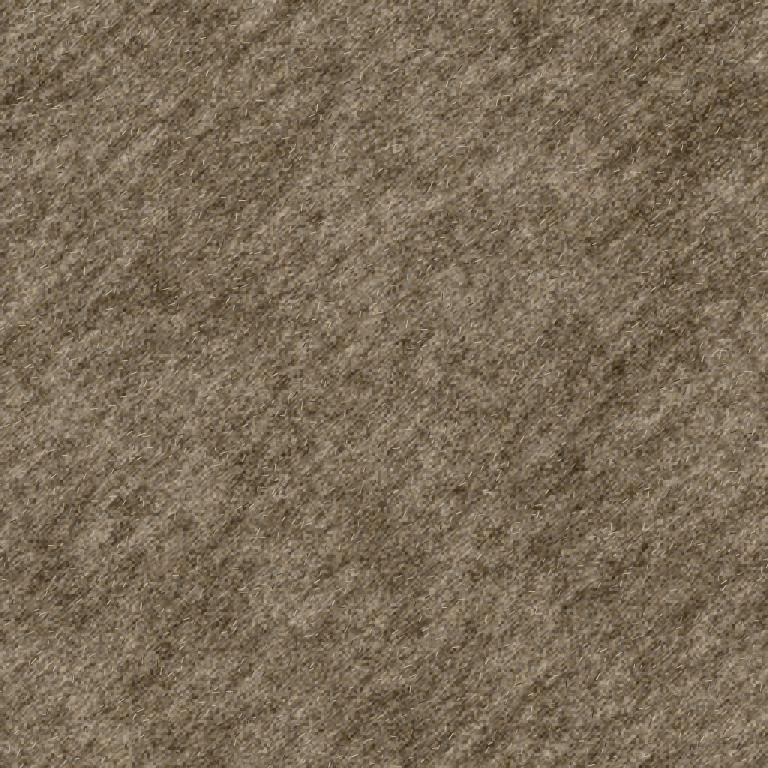
Reproduce this texture procedurally as a Shadertoy shader.

```glsl
// Coarse brown woven felt: tiny square grains, diagonal streaks and short pale fibres.

const vec3 BASE_BROWN = vec3(0.478, 0.418, 0.335);
const vec3 PALE_FIBRE = vec3(0.77, 0.73, 0.64);
const vec3 DARK_FIBRE = vec3(0.25, 0.21, 0.16);
const vec3 WARM_SHIFT = vec3(0.014, 0.0, -0.026);
const float GRAINS = 256.0;
const float FIBRE_CELLS = 100.0;
const float SLANT = 0.74;

float hash(vec2 p, float seed) {
    return fract(sin(dot(p, vec2(12.9898, 78.233)) + seed * 37.719) * 43758.5453);
}

vec2 rotate(vec2 p, float angle) {
    float c = cos(angle), s = sin(angle);
    return vec2(c * p.x + s * p.y, c * p.y - s * p.x);
}

// Smooth value noise centred on zero
float noise(vec2 p, float seed) {
    vec2 i = floor(p), f = fract(p);
    f = f * f * (3.0 - 2.0 * f);
    float low = mix(hash(i, seed), hash(i + vec2(1, 0), seed), f.x);
    float high = mix(hash(i + vec2(0, 1), seed), hash(i + vec2(1, 1), seed), f.x);
    return mix(low, high, f.y) - 0.5;
}

// Brightness and warmth of one square grain
vec3 grainTint(vec2 id) {
    float tone = hash(id, 1.0) + hash(id, 2.0) - 1.0;
    float warmth = 2.0 * hash(id, 3.0) - 1.0;
    return vec3(0.135 * tone) + WARM_SHIFT * warmth;
}

// Grid of grains with edges blended over one pixel
vec3 grainLayer(vec2 p, float pixel) {
    vec2 corner = floor(p + 0.5);
    vec2 blend = clamp((p - corner) / pixel, -0.5, 0.5) + 0.5;
    vec3 low = mix(grainTint(corner - 1.0), grainTint(corner - vec2(0, 1)), blend.x);
    vec3 high = mix(grainTint(corner - vec2(1, 0)), grainTint(corner), blend.x);
    return mix(low, high, blend.y);
}

// Layered noise stretched along the slant, from soft clouds to fine threads
float streaks(vec2 p) {
    float tone = 0.05 * noise(p * vec2(5.0, 9.0), 4.0);
    tone += 0.09 * noise(p * vec2(14.0, 42.0), 5.0);
    tone += 0.14 * noise(p * vec2(38.0, 105.0), 6.0);
    return tone + 0.17 * noise(p * vec2(130.0, 410.0), 7.0);
}

float segmentDistance(vec2 p, float halfLength) {
    return length(vec2(max(abs(p.x) - halfLength, 0.0), p.y));
}

// Scattered short fibres: x is pale coverage, y is dark coverage
vec2 fibres(vec2 p, float pixel, float density) {
    vec2 cover = vec2(0.0);
    vec2 home = floor(p);
    for (int y = -1; y <= 1; y++) {
        for (int x = -1; x <= 1; x++) {
            vec2 id = home + vec2(x, y);
            if (hash(id, 8.0) > density) continue;
            vec2 centre = id + vec2(hash(id, 9.0), hash(id, 10.0));
            float angle = SLANT + 1.6 * (hash(id, 11.0) - 0.5);
            float halfLength = mix(0.12, 0.45, hash(id, 12.0));
            float d = segmentDistance(rotate(p - centre, angle), halfLength) - 0.07;
            float ink = 1.0 - smoothstep(-0.5 * pixel, 0.5 * pixel, d);
            ink *= mix(0.4, 1.0, hash(id, 13.0));
            vec2 kind = hash(id, 14.0) < 0.72 ? vec2(1, 0) : vec2(0, 1);
            cover = max(cover, ink * kind);
        }
    }
    return cover;
}

void mainImage(out vec4 fragColor, in vec2 fragCoord) {
    vec2 uv = fragCoord / iResolution.y;
    float pixel = 1.0 / iResolution.y;

    // Cloth body
    vec3 color = BASE_BROWN + streaks(rotate(uv, SLANT));
    color += grainLayer(uv * GRAINS, pixel * GRAINS);

    // Loose fibres
    vec2 cover = fibres(uv * FIBRE_CELLS, pixel * FIBRE_CELLS, 0.24);
    color = mix(color, DARK_FIBRE, cover.y);
    color = mix(color, PALE_FIBRE, cover.x);

    fragColor = vec4(clamp(color, 0.0, 1.0), 1.0);
}
```
